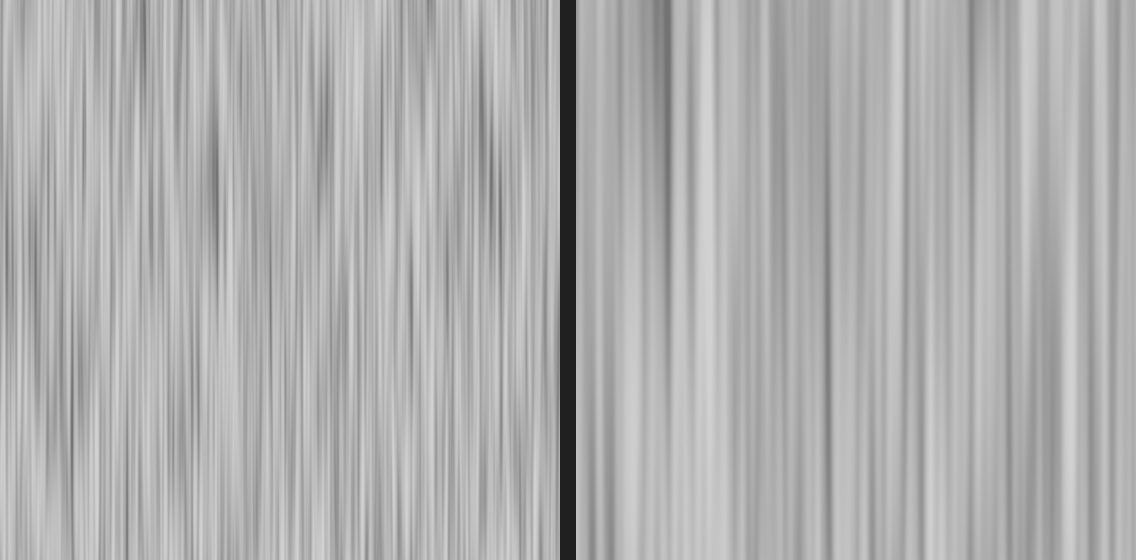
Left: the whole. Right: its middle third, enlarged.
Give the GLSL for this texture, as a WebGL 1 fragment shader.

```glsl
precision highp float;
// Brushed grey metal with fine vertical streaks.
// Layers of gradient noise, stretched along y, are summed into one
// roughly normal signal, which a tone curve turns into greys.

uniform vec2 u_resolution;

// Streak layers: cells across and cells up the canvas
#define BROAD_CELLS vec2(15.0, 2.4)
#define BAND_CELLS vec2(46.0, 2.9)
#define STREAK_CELLS vec2(112.0, 2.6)
#define LONG_CELLS vec2(147.0, 0.8)
#define HAIR_CELLS vec2(205.0, 3.3)
// Tone curve: middle grey, contrast, and how far the lights are held back
#define MID_GREY 0.705
#define CONTRAST 0.067
#define LIGHT_ROLLOFF 0.007

const float TAU = 6.2831853;

float hash(vec2 cell) {
  vec3 p = fract(vec3(cell.xyx) * vec3(0.1031, 0.1030, 0.0973));
  p += dot(p, p.yzx + 33.33);
  return fract((p.x + p.y) * p.z);
}

// Dot product of a random unit gradient with the offset from its corner
float cornerSlope(vec2 cell, vec2 offset) {
  float angle = TAU * hash(cell);
  return dot(vec2(cos(angle), sin(angle)), offset);
}

float gradientNoise(vec2 p) {
  vec2 cell = floor(p);
  vec2 f = p - cell;
  vec2 blend = f * f * f * (f * (f * 6.0 - 15.0) + 10.0);
  vec2 right = vec2(1.0, 0.0);
  vec2 up = vec2(0.0, 1.0);
  float low = mix(cornerSlope(cell, f),
                  cornerSlope(cell + right, f - right), blend.x);
  float high = mix(cornerSlope(cell + up, f - up),
                   cornerSlope(cell + 1.0, f - 1.0), blend.x);
  return mix(low, high, blend.y);
}

// One layer; the seed moves it to a separate part of the noise
float streaks(vec2 uv, vec2 cells, float seed) {
  vec2 p = uv * cells;
  // Stagger the rows gently so that streak ends do not line up
  p.y += 0.8 * sin(uv.x * cells.x * 0.27 + seed);
  return gradientNoise(p + seed * vec2(17.37, 11.61));
}

void main() {
  vec2 uv = gl_FragCoord.xy / u_resolution;

  // Weights bring the sum close to unit deviation
  float signal = 1.3 * streaks(uv, BROAD_CELLS, 1.0)
               + 1.6 * streaks(uv, BAND_CELLS, 2.0)
               + 2.5 * streaks(uv, STREAK_CELLS, 3.0)
               + 1.6 * streaks(uv, LONG_CELLS, 4.0)
               + 1.7 * streaks(uv, HAIR_CELLS, 5.0);

  // Lights flatten out while darks stay deep
  float grey = MID_GREY + CONTRAST * signal - LIGHT_ROLLOFF * signal * signal;
  gl_FragColor = vec4(vec3(clamp(grey, 0.45, 0.82)), 1.0);
}
```
